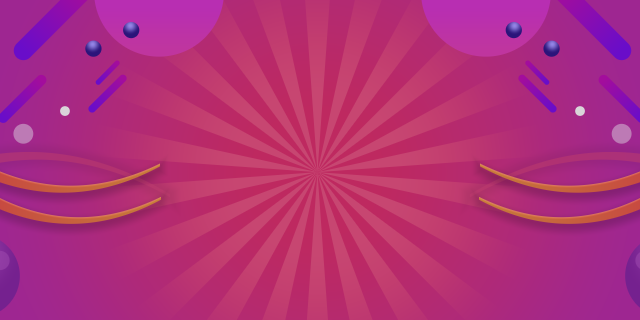
Reproduce this background procedurally as a WebGL 2 fragment shader.

```glsl
#version 300 es
precision highp float;
// Crimson sunburst framed by mirrored capsules, glossy balls and golden ribbons.
uniform vec2 u_resolution;
out vec4 fragColor;

const vec2 HUB = vec2(0.992, 0.462);
const float RAY_COUNT = 22.0;
const float SHAPE_AXIS = 1.0078;
const float RIBBON_AXIS = 1.0;
const vec3 VIOLET = vec3(0.41, 0.05, 0.79);
const vec3 MAGENTA = vec3(0.64, 0.05, 0.61);

// Antialiased coverage of a signed distance, about one pixel wide.
float cover(float d) {
    return clamp(0.5 - d * u_resolution.y, 0.0, 1.0);
}

// Reflects the right half onto the left around a vertical axis.
vec2 mirror(vec2 p, float axis) {
    return vec2(axis - abs(p.x - axis), p.y);
}

// Radial backdrop with rays that fade away from the hub.
vec3 sunburst(vec2 p, vec2 hub) {
    vec2 v = p - hub;
    float r = length(v);
    vec3 col = mix(vec3(0.745, 0.16, 0.375), vec3(0.70, 0.165, 0.45), smoothstep(0.15, 0.62, r));
    col = mix(col, vec3(0.62, 0.15, 0.57), smoothstep(0.48, 1.08, r));
    float turn = atan(v.y, v.x) / 6.2831853 * RAY_COUNT;
    float fromDark = abs(fract(turn + 0.5) - 0.5);
    float edge = (0.25 - fromDark) * 6.2831853 / RAY_COUNT * r;
    float fade = 1.0 - smoothstep(0.22, 0.74, r);
    return mix(col, vec3(0.78, 0.275, 0.445), cover(edge) * fade);
}

float disc(vec2 p, vec2 center, float radius) {
    return length(p - center) - radius;
}

// Capsule shaded from violet at its start to magenta at its end.
vec3 capsule(vec3 col, vec2 p, vec2 a, vec2 b, float radius) {
    vec2 axis = b - a;
    float t = clamp(dot(p - a, axis) / dot(axis, axis), 0.0, 1.0);
    float d = length(p - a - axis * t) - radius;
    return mix(col, mix(VIOLET, MAGENTA, t), cover(d));
}

// Ball lit from above with a soft highlight.
vec3 ball(vec3 col, vec2 p, vec2 center, float radius, vec3 shade, vec3 light) {
    vec2 q = (p - center) / radius;
    float glow = 1.0 - smoothstep(0.0, 1.15, length(q - vec2(-0.1, 0.55)));
    return mix(col, mix(shade, light, glow), cover(disc(p, center, radius)));
}

// Distance to a tapered parabolic strip that stops at x = end.
float strip(vec2 p, vec2 apex, float bend, float end, float thick) {
    float x = p.x - apex.x;
    float slope = 2.0 * bend * x;
    float halfWidth = mix(thick, 0.004, clamp(p.x / end, 0.0, 1.0));
    float d = abs(p.y - apex.y - bend * x * x) / sqrt(1.0 + slope * slope) - halfWidth;
    return max(d, p.x - end);
}

// Golden ribbon with a soft shadow and a pale upper rim.
vec3 ribbon(vec3 col, vec2 p, vec2 apex, float bend, float end) {
    float shadow = strip(p + vec2(0.0, 0.014), apex, bend, end, 0.016);
    col *= 1.0 - 0.17 * (1.0 - smoothstep(-0.01, 0.03, shadow));
    float d = strip(p, apex, bend, end, 0.016);
    float below = strip(p + vec2(0.0, 0.006), apex, bend, end, 0.016);
    vec3 gold = mix(vec3(0.83, 0.31, 0.27), vec3(0.82, 0.52, 0.24), clamp(p.x / end, 0.0, 1.0));
    float line = apex.y + bend * (p.x - apex.x) * (p.x - apex.x);
    float rim = step(line, p.y) * (1.0 - smoothstep(0.0, 0.006, -d));
    gold = mix(gold, vec3(0.87, 0.50, 0.44), 0.65 * rim);
    gold *= 1.0 - 0.06 * cover(below);
    return mix(col, gold, cover(d));
}

void main() {
    vec2 p = gl_FragCoord.xy / u_resolution.y;
    vec2 s = mirror(p, SHAPE_AXIS);
    vec2 r = mirror(p, RIBBON_AXIS);
    vec3 col = sunburst(p, HUB);

    // Large disc hanging from the top
    vec3 orchid = mix(vec3(0.75, 0.21, 0.62), vec3(0.72, 0.18, 0.70), smoothstep(0.82, 1.0, s.y));
    col = mix(col, orchid, cover(disc(s, vec2(0.497, 1.026), 0.203)));

    // Slanted capsules
    col = capsule(col, s, vec2(0.073, 0.842), vec2(0.262, 1.031), 0.030);
    col = capsule(col, s, vec2(0.010, 0.632), vec2(0.129, 0.750), 0.016);
    col = capsule(col, s, vec2(0.288, 0.660), vec2(0.384, 0.755), 0.0117);
    col = capsule(col, s, vec2(0.307, 0.743), vec2(0.366, 0.803), 0.008);

    // Small blue balls and flat dots
    for (int i = 0; i < 2; i++) {
        vec2 center = vec2(0.292, 0.848) + float(i) * vec2(0.118, 0.058);
        col = ball(col, s, center, 0.0253, vec3(0.17, 0.08, 0.48), vec3(0.58, 0.52, 0.90));
    }
    col = mix(col, vec3(0.85, 0.83, 0.85), cover(disc(s, vec2(0.203, 0.653), 0.0152)));
    col = mix(col, vec3(0.74, 0.48, 0.71), cover(disc(s, vec2(0.073, 0.582), 0.031)));

    // Faint arch behind two golden ribbons
    float arch = strip(r, vec2(0.104, 0.513), -0.684, 0.531, 0.014);
    col *= 1.0 - 0.06 * (1.0 - smoothstep(0.0, 0.04, arch));
    col = mix(col, vec3(0.74, 0.23, 0.43), 0.55 * cover(arch));
    col = ribbon(col, r, vec2(0.208, 0.409), 0.887, 0.500);
    col = ribbon(col, r, vec2(0.234, 0.311), 0.960, 0.503);

    // Purple ball at the lower side with a pale spot
    col = ball(col, s, vec2(-0.068, 0.138), 0.130, vec3(0.46, 0.13, 0.56), vec3(0.60, 0.25, 0.67));
    col = mix(col, vec3(0.63, 0.30, 0.69), 0.5 * cover(disc(s, vec2(0.0, 0.186), 0.030)));
    fragColor = vec4(col, 1.0);
}
```
